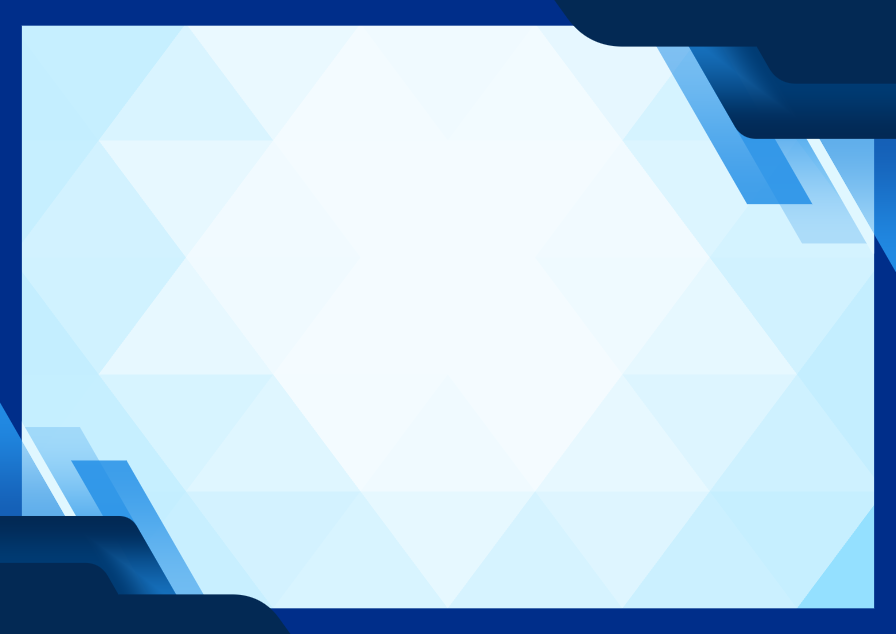
Reproduce this background procedurally as a Shadertoy shader.

```glsl
// A certificate-style backdrop: pale triangle mosaic inside a blue frame, with
// slanted ribbons and navy tabs in two opposite corners. One corner ornament is
// built from half-plane distances and reused, turned and scaled.

// Lengths are in canvas heights
const vec2  FRAME = vec2(0.0345, 0.0405);
const vec2  TRIANGLE = vec2(0.2754, 0.1845);      // base and height
const vec2  MOSAIC_ORIGIN = vec2(0.1555, 0.0405);
const vec2  GLOW_RADIUS = vec2(0.72, 0.68);
const float TINT_JITTER = 0.17;
const float SLANT = 0.575;                        // ribbon run per rise
const float SMALL_CORNER = 0.85;                  // scale of lower-left ornament

const vec3 FRAME_BLUE = vec3(0.00, 0.18, 0.54);
const vec3 NAVY       = vec3(0.01, 0.16, 0.33);
const vec3 BAND_LIGHT = vec3(0.00, 0.23, 0.45);
const vec3 RIBBON     = vec3(0.12, 0.55, 0.90);
const vec3 PALE       = vec3(0.955, 0.985, 1.00);
const vec3 ICE        = vec3(0.77, 0.935, 1.00);
const vec3 CYAN       = vec3(0.58, 0.88, 1.00);

float hash(vec2 p) {
    vec3 h = fract(vec3(p.xyx) * 0.1031);
    h += dot(h, h.yzx + 33.33);
    return fract((h.x + h.y) * h.z);
}

// Rounded intersection of two distances
float roundMax(float a, float b, float radius) {
    float h = max(radius - abs(a - b), 0.0) / radius;
    return max(a, b) + 0.25 * radius * h * h;
}

float coverage(float d, float pixel) {
    return clamp(0.5 - d / pixel, 0.0, 1.0);
}

// Slanted strip between two edges, ending at a given depth
float ribbon(float u, float depth, float inner, float outer, float end) {
    return max(max(inner - u, u - outer) / length(vec2(1.0, SLANT)), depth - end);
}

// Flat tint per triangle, paler toward the middle of the canvas
vec3 mosaic(vec2 p, float aspect) {
    vec2 r = (p - MOSAIC_ORIGIN) / TRIANGLE;
    vec2 s = vec2(r.x - 0.5 * r.y, r.y);
    vec2 cell = floor(s);
    float upper = step(1.0, dot(fract(s), vec2(1.0)));
    vec2 c = cell + (1.0 + upper) / 3.0;
    vec2 middle = vec2(c.x + 0.5 * c.y, c.y) * TRIANGLE + MOSAIC_ORIGIN;
    float d = length((middle - vec2(0.5 * aspect, 0.58)) / GLOW_RADIUS);
    d += TINT_JITTER * (hash(cell + vec2(37.0 + 19.0 * upper, 51.0)) - 0.5);
    vec3 tint = mix(PALE, ICE, smoothstep(0.32, 1.02, d));
    return mix(tint, CYAN, smoothstep(1.04, 1.22, d));
}

// q is measured inward from the canvas corner
vec3 ornament(vec3 color, vec2 q, float pixel, float paper) {
    float u = q.x + SLANT * q.y;
    float slope = length(vec2(1.0, SLANT));

    // Edge wedge and the white line beside it
    float wedge = coverage((u - 0.247) / slope, pixel);
    float fade = smoothstep(0.20, 0.42, q.y);
    vec3 onPaper = mix(vec3(0.37, 0.68, 0.92), vec3(0.66, 0.86, 0.98), fade);
    vec3 onFrame = mix(vec3(0.08, 0.37, 0.71), vec3(0.13, 0.54, 0.89), fade);
    color = mix(color, mix(onFrame, onPaper, paper), wedge);
    float line = coverage(ribbon(u, q.y, 0.247, 0.267, 0.40), pixel);
    color = mix(color, vec3(0.88, 0.97, 1.0), line * paper);

    // Two translucent ribbons
    float wide = coverage(ribbon(u, q.y, 0.267, 0.369, 0.384), pixel);
    color = mix(color, RIBBON, wide * mix(0.95, 0.22, smoothstep(0.08, 0.38, q.y)));
    float front = coverage(ribbon(u, q.y, 0.317, 0.420, 0.322), pixel);
    color = mix(color, RIBBON, front * mix(0.52, 0.82, smoothstep(0.07, 0.32, q.y)));

    // Shaded band
    float band = coverage(roundMax((u - 0.369) / slope, q.y - 0.219, 0.02), pixel);
    float solid = max(smoothstep(0.06, 0.19, q.y), 1.0 - smoothstep(0.26, 0.36, u));
    vec3 shade = mix(BAND_LIGHT, NAVY, smoothstep(0.13, 0.22, q.y));
    color = mix(color, shade, band * mix(0.35, 1.0, solid));

    // Navy tab: long curved shelf joined to a deeper step
    float shelf = roundMax((q.x + 0.72 * q.y - 0.539) / 1.232, q.y - 0.0735, 0.045);
    float deeper = roundMax((u - 0.262) / slope, q.y - 0.132, 0.025);
    return mix(color, NAVY, coverage(min(shelf, deeper), pixel));
}

void mainImage(out vec4 fragColor, in vec2 fragCoord) {
    float pixel = 1.0 / iResolution.y;
    vec2 p = fragCoord * pixel;
    vec2 size = vec2(iResolution.x * pixel, 1.0);

    // Supersampled paper
    vec3 color = vec3(0.0);
    for (int i = 0; i < 4; i++) {
        vec2 offset = vec2(i % 2, i / 2) * 0.5 - 0.25;
        color += 0.25 * mosaic(p + offset * pixel, size.x);
    }

    // Frame
    vec2 inset = abs(p - 0.5 * size) - (0.5 * size - FRAME);
    float paper = coverage(max(inset.x, inset.y), pixel);
    color = mix(FRAME_BLUE, color, paper);

    // Corners
    color = ornament(color, size - p, pixel, paper);
    color = ornament(color, p / SMALL_CORNER, pixel / SMALL_CORNER, paper);
    fragColor = vec4(color, 1.0);
}
```
